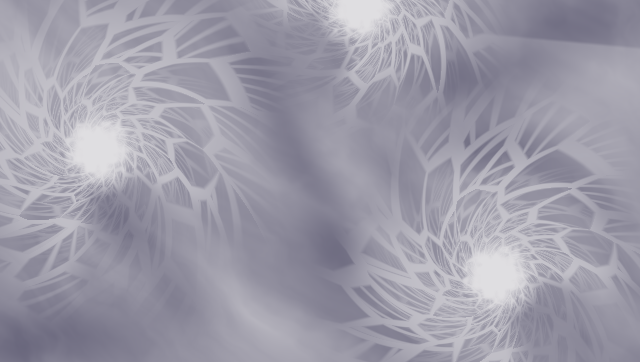
Write a WebGL 1 fragment shader that draws this background.

```glsl
precision highp float;
// Smoky grey-violet haze with three bright hubs that throw out swirling, splintered shards.
uniform vec2 u_resolution;
#define DARK vec3(0.38, 0.37, 0.46)
#define LIGHT vec3(0.885, 0.88, 0.89)
#define BASE_TONE 0.375
#define SMOKE 0.46
#define SHADING 1.25
#define SPOKES 21.0
#define RINGS 1.9
#define TWIST 0.7
#define LINE_WIDTH 0.10
#define CORE_RADIUS 0.08
#define TAU 6.28319

float hash(vec2 p) {
  return fract(sin(dot(p, vec2(127.1, 311.7))) * 43758.545);
}

float noise(vec2 p) {
  vec2 i = floor(p), f = fract(p);
  f = f * f * (3.0 - 2.0 * f);
  return mix(mix(hash(i), hash(i + vec2(1, 0)), f.x),
             mix(hash(i + vec2(0, 1)), hash(i + vec2(1, 1)), f.x), f.y);
}

float fbm(vec2 p) {
  float sum = 0.0, amp = 0.5;
  for (int i = 0; i < 5; i++) {
    sum += amp * noise(p);
    p = p * 2.0 + 3.7;
    amp *= 0.5;
  }
  return sum;
}

// Soft ellipse, its long axis turned by angle
float blob(vec2 p, vec2 center, vec2 size, float angle) {
  vec2 d = p - center;
  float c = cos(angle), s = sin(angle);
  d = vec2(c * d.x + s * d.y, c * d.y - s * d.x) / size;
  return exp(-dot(d, d));
}

// Neighbour offset 0..8 of a cell, and its jittered point wrapped around the hub
vec2 neighbour(int i) {
  return vec2(mod(float(i), 3.0), floor(float(i) / 3.0 + 0.01)) - 1.0;
}
vec2 cellPoint(vec2 cell, float spokes) {
  vec2 id = vec2(mod(cell.x, spokes), cell.y);
  return vec2(hash(id), hash(id + 17.3));
}

// Tapered cell borders, and bars that split most cells into slivers
float shards(vec2 q, float spokes, float soft) {
  vec2 base = floor(q), f = fract(q), nearest = vec2(0.0), cell = base;
  float best = 9.0, border = 1.0;
  for (int i = 0; i < 9; i++) {
    vec2 g = neighbour(i), d = g + cellPoint(base + g, spokes) - f;
    if (dot(d, d) < best) {
      best = dot(d, d);
      nearest = d;
      cell = base + g;
    }
  }
  for (int i = 0; i < 9; i++) {
    vec2 g = neighbour(i), d = g + cellPoint(base + g, spokes) - f;
    vec2 gap = d - nearest;
    if (dot(gap, gap) > 0.0001)
      border = min(border, dot(0.5 * (d + nearest), normalize(gap)));
  }
  vec2 id = vec2(mod(cell.x, spokes), cell.y);
  float tilt = (hash(id + 8.6) - 0.5) * 2.4, count = 1.3 + 3.2 * hash(id + 5.5);
  vec2 across = vec2(cos(tilt), sin(tilt));
  float width = LINE_WIDTH * (0.5 + hash(id + 4.1) + 1.1 * dot(nearest, across.yx));
  float line = 1.0 - smoothstep(width - soft, width + soft, border);
  float fan = dot(nearest, across) * (1.0 + 0.5 * nearest.y);
  float wave = abs(fract(fan * count) - 0.5), blur = soft * count;
  float bars = 1.0 - smoothstep(0.15 - blur, 0.15 + blur, wave);
  return max(line, bars * step(0.35, hash(id + 2.9)) * 0.9);
}

// Lays one hub with its shards, haze and core over the tone
float drawHub(float tone, vec2 p, vec2 center, float turn, float reach) {
  vec2 d = p - center;
  float r = length(d) + 0.001, logR = log(r), angle = atan(d.y, d.x) - turn;
  float soft = 0.012 + 0.8 * SPOKES / (TAU * r * u_resolution.y);
  vec2 q = vec2((angle + TWIST * logR) * SPOKES / TAU, logR * RINGS);
  float ragged = noise(2.0 * vec2(cos(angle), sin(angle)) + 5.0);
  float wedge = smoothstep(0.72, 0.95, cos(angle + 1.15)) * smoothstep(0.08, 0.15, r);
  float fade = 1.0 - smoothstep(0.4, 1.0, r / (reach * (0.75 + 0.5 * ragged)));
  fade *= 1.0 - 0.8 * wedge;
  float coarse = shards(q, SPOKES, soft);
  vec2 sheared = vec2(q.x * 2.0 + q.y * 1.3, q.y * 1.7 + 7.0);
  float fine = shards(sheared, SPOKES * 2.0, soft * 2.0);
  float ink = max(coarse, fine * 0.75 * (1.0 - smoothstep(0.12, 0.42, r)));
  tone += 0.02 * fade + 0.14 * exp(-r * r / 0.015) - 0.14 * wedge * exp(-r * r / 0.05);
  tone = mix(tone, 0.71 + 0.26 * exp(-r * 6.0), ink * fade * 0.88);
  float rim = r + 0.03 * (noise(d * 70.0) - 0.5);
  return mix(tone, 0.98, 1.0 - smoothstep(CORE_RADIUS * 0.6, CORE_RADIUS * 1.45, rim));
}

void main() {
  vec2 p = gl_FragCoord.xy / u_resolution * vec2(1.7655, 1.0);
  // Streaky smoke drifting down to the right
  vec2 drift = vec2(p.x - p.y, p.x + p.y) * vec2(1.6, 4.0);
  float smoke = fbm(drift + 1.4 * fbm(p * 3.0)) - 0.48;
  // Broad shadows, then broad lights
  float shade = -0.20 * blob(p, vec2(0.81, 0.60), vec2(0.30, 0.075), -1.1);
  shade -= 0.14 * blob(p, vec2(0.93, 0.31), vec2(0.12, 0.08), -0.9);
  shade -= 0.22 * blob(p, vec2(0.35, 0.37), vec2(0.14, 0.07), -0.7);
  shade -= 0.15 * blob(p, vec2(0.50, 0.18), vec2(0.12, 0.10), -0.8);
  shade -= 0.18 * blob(p, vec2(0.16, 0.06), vec2(0.20, 0.10), 0.0);
  shade -= 0.15 * blob(p, vec2(1.38, 0.82), vec2(0.22, 0.08), 0.2);
  shade -= 0.14 * blob(p, vec2(1.30, 0.58), vec2(0.20, 0.06), 0.1);
  shade += 0.14 * blob(p, vec2(0.97, 0.55), vec2(0.28, 0.08), -0.9);
  shade += 0.12 * blob(p, vec2(0.70, 0.16), vec2(0.22, 0.12), -0.8);
  shade += 0.10 * blob(p, vec2(0.02, 0.60), vec2(0.20, 0.40), 0.0);
  shade += 0.12 * blob(p, vec2(1.66, 0.74), vec2(0.20, 0.13), 0.0);
  // Shadow with a crisp lower edge in the upper right corner
  float ledge = smoothstep(-0.006, 0.006, p.y - 0.913 + 0.092 * (p.x - 1.26));
  shade -= 0.20 * ledge * blob(p, vec2(1.62, 0.93), vec2(0.26, 0.10), 0.0);
  float tone = BASE_TONE + SMOKE * smoke + SHADING * shade;
  tone = drawHub(tone, p, vec2(0.271, 0.587), 0.0, 0.58);
  tone = drawHub(tone, p, vec2(0.998, 0.985), -1.26, 0.40);
  tone = drawHub(tone, p, vec2(1.369, 0.239), 0.45, 0.54);
  gl_FragColor = vec4(mix(DARK, LIGHT, clamp(tone, 0.0, 1.0)), 1.0);
}
```
